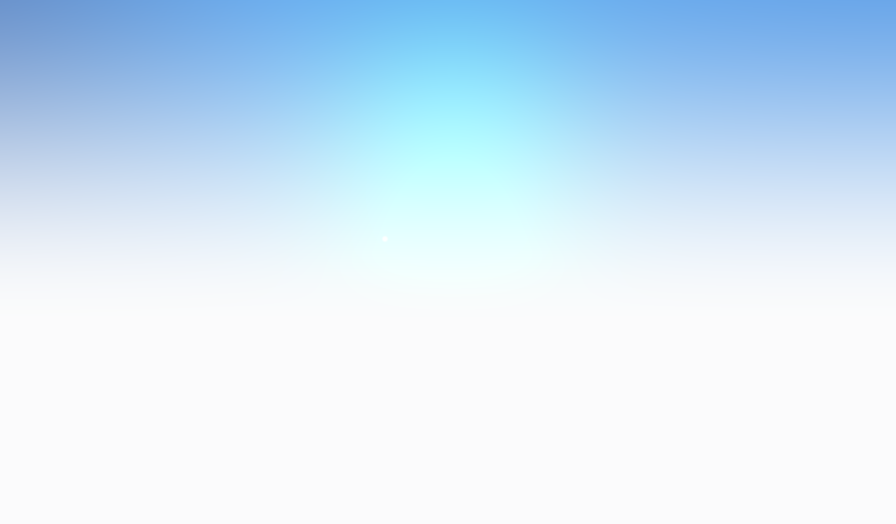
A Shadertoy shader for this background:

```glsl
const vec3 MIST = vec3(0.984, 0.985, 0.987);
const vec3 DUSK_BLUE = vec3(0.42, 0.57, 0.79);
const vec3 SKY_BLUE = vec3(0.43, 0.68, 0.935);
const vec3 EDGE_BLUE = vec3(0.42, 0.655, 0.915);
const vec3 GLOW_TINT = vec3(-0.01, 0.15, 0.05);

// Upper sky colour, from a dull left corner to a clear blue
vec3 zenithColor(float x) {
    vec3 blue = mix(SKY_BLUE, EDGE_BLUE, smoothstep(0.55, 1.0, x));
    return mix(DUSK_BLUE, blue, smoothstep(-0.08, 0.36, x));
}

// Amount of mist: 0 at the top edge, 1 at and below the horizon
float mistAmount(float y, float horizon) {
    float t = clamp((1.0 - y) / (1.0 - horizon), 0.0, 1.0);
    return mix(smoothstep(0.0, 1.0, t), sin(1.570796 * t), 0.5);
}

// Soft elliptical falloff
float softGlow(vec2 p, vec2 center, vec2 spread) {
    vec2 d = (p - center) / spread;
    return exp(-0.5 * dot(d, d));
}

// Smooth-edged disc
float disc(vec2 p, float radius, float blur) {
    return 1.0 - smoothstep(radius - blur, radius + blur, length(p));
}

void mainImage(out vec4 fragColor, in vec2 fragCoord) {
    vec2 uv = fragCoord / iResolution.xy;
    float aspect = iResolution.x / iResolution.y;
    float horizon = 0.373;

    // Sky dissolving into mist
    float mist = mistAmount(uv.y, horizon);
    vec3 color = mix(zenithColor(uv.x), MIST, mist);

    // Cyan glow, fading out at the horizon
    float glow = softGlow(uv, vec2(0.505, 0.755), vec2(0.105, 0.18));
    color += GLOW_TINT * glow * smoothstep(horizon, horizon + 0.15, uv.y);

    // Small pale spark
    vec2 sparkOffset = (uv - vec2(0.4297, 0.544)) * vec2(aspect, 1.0);
    color = mix(color, vec3(1.0), 0.9 * disc(sparkOffset, 0.005, 0.0025));

    fragColor = vec4(clamp(color, 0.0, 1.0), 1.0);
}
```
